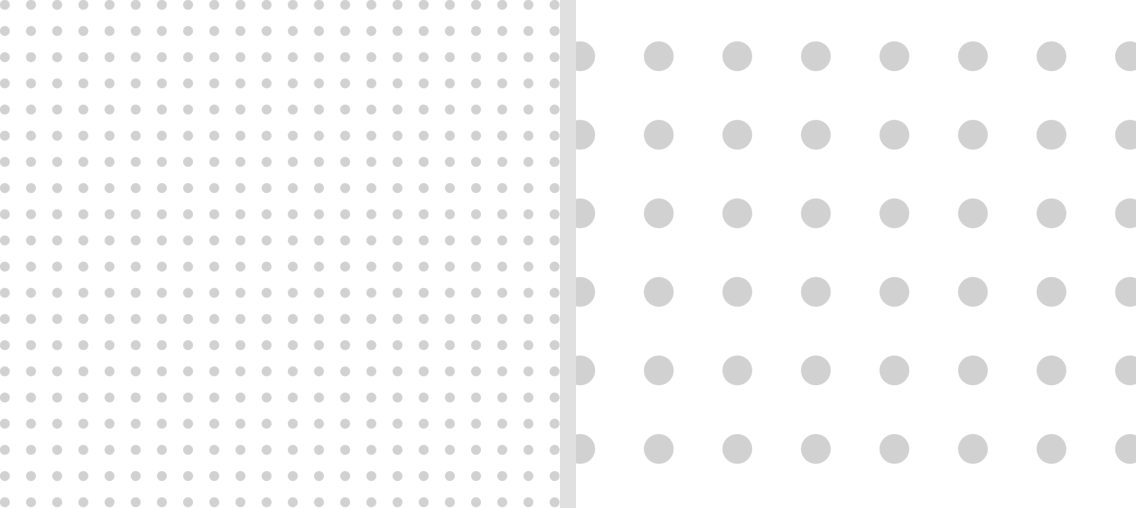
Left, the full canvas; right, a detail of the centre.
This pattern is drawn by a Shadertoy shader. Its source:

```glsl
// A regular square grid of soft grey dots on white, 22 across and 20 down.
// Space is folded into one cell per dot, then a circle distance is shaded
// with an antialiased edge. Lengths are fractions of the canvas width.

const float PITCH = 0.04675;         // spacing between dot centres
const float RADIUS = 0.00885;        // dot radius
const vec2 FIRST_DOT = vec2(0.0086); // first centre, from the upper left
const vec3 PAPER = vec3(1.0);
const vec3 DOT_GREY = vec3(0.82);

// Offset from the nearest centre of a square lattice
vec2 repeatCell(vec2 p, float pitch) {
    return (fract(p / pitch + 0.5) - 0.5) * pitch;
}

// Signed distance to a circle about the origin
float circleDistance(vec2 p, float radius) {
    return length(p) - radius;
}

// Coverage of a shape, faded over the given edge width
float coverage(float dist, float edge) {
    return 1.0 - smoothstep(-0.5 * edge, 0.5 * edge, dist);
}

void mainImage(out vec4 fragColor, in vec2 fragCoord) {
    // Measure from the upper left corner, with y pointing down
    vec2 p = vec2(fragCoord.x, iResolution.y - fragCoord.y) / iResolution.x;

    // One dot per cell
    float dist = circleDistance(repeatCell(p - FIRST_DOT, PITCH), RADIUS);
    float dotMask = coverage(dist, 1.6 / iResolution.x);

    fragColor = vec4(mix(PAPER, DOT_GREY, dotMask), 1.0);
}
```
